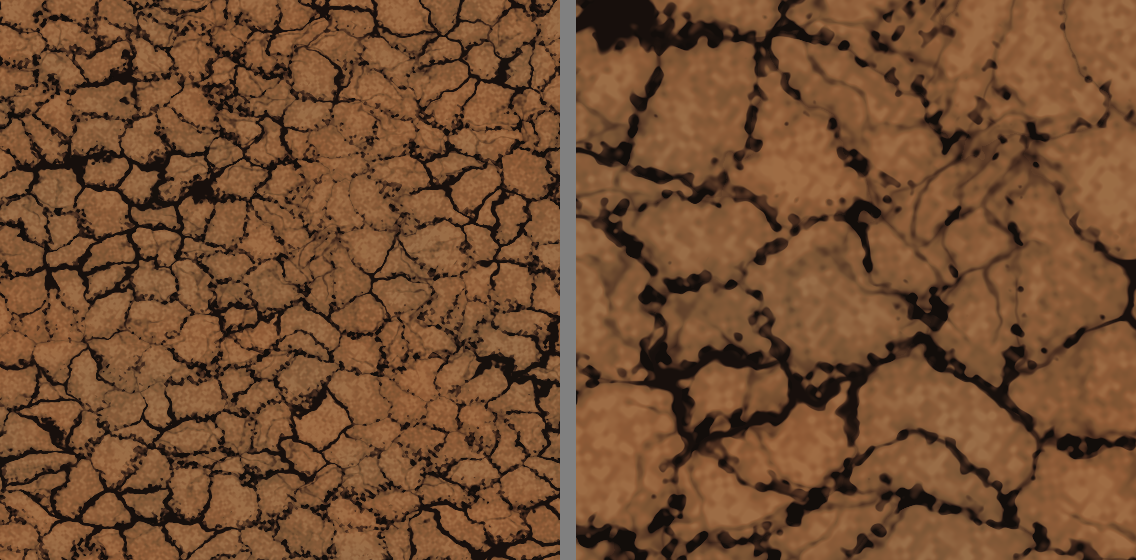
Left, the full canvas; right, a detail of the centre.
Give the GLSL for this texture, as a three.js fragment shader.

```glsl
// Dry cracked earth: rounded brown clods parted by thin cracks of uneven width.
// Warped Voronoi cells give the clods; each has a crisp upper rim and a lower
// side that fades into the gaps through dark, sandy stipple.

#define CLODS vec2(13.5, 15.5)  // cells across and up
#define WARP 0.66               // bending of the clod outlines
#define ROUNDING 0.07           // softening of clod corners
#define CRACK_WIDTH 0.06        // widest crack, in cells
#define UPPER_REACH 0.13        // shading depth at upper rims, in cells
#define LOWER_REACH 0.42        // shading depth at lower sides, in cells
#define GRAIN_SCALE 225.0       // sand grains across the canvas
#define GRAIN_AMOUNT 0.40
#define BASE_TONE 0.75

varying vec2 vUv;

float hash(vec2 p) {
  vec3 q = fract(vec3(p.xyx) * 0.1031);
  q += dot(q, q.yzx + 33.33);
  return fract((q.x + q.y) * q.z);
}

vec2 hash2(vec2 p) {
  return vec2(hash(p), hash(p + 71.7));
}

float noise(vec2 p) {
  vec2 i = floor(p);
  vec2 f = fract(p);
  f = f * f * (3.0 - 2.0 * f);
  float low = mix(hash(i), hash(i + vec2(1.0, 0.0)), f.x);
  float high = mix(hash(i + vec2(0.0, 1.0)), hash(i + vec2(1.0)), f.x);
  return mix(low, high, f.y);
}

vec2 noise2(vec2 p) {
  return vec2(noise(p), noise(p + 37.3)) - 0.5;
}

float smoothMin(float a, float b, float k) {
  float h = max(k - abs(a - b), 0.0) / k;
  return min(a, b) - 0.25 * h * h * k;
}

// x: distance to the cell border, y: height of the nucleus above p, z: cell id
vec3 clodCell(vec2 p) {
  vec2 home = floor(p);
  vec2 nearest = vec2(0.0);
  vec2 nearestCell = home;
  float best = 100.0;
  for (int y = -1; y <= 1; y++) {
    for (int x = -1; x <= 1; x++) {
      vec2 cell = home + vec2(float(x), float(y));
      vec2 toSeed = cell + hash2(cell) - p;
      float d = dot(toSeed, toSeed);
      if (d < best) {
        best = d;
        nearest = toSeed;
        nearestCell = cell;
      }
    }
  }
  float border = 1.0;
  for (int y = -2; y <= 2; y++) {
    for (int x = -2; x <= 2; x++) {
      vec2 cell = nearestCell + vec2(float(x), float(y));
      vec2 toSeed = cell + hash2(cell) - p;
      vec2 across = toSeed - nearest;
      if (dot(across, across) > 0.0001) {
        float d = dot(0.5 * (nearest + toSeed), normalize(across));
        border = smoothMin(border, d, ROUNDING);
      }
    }
  }
  return vec3(max(border, 0.0), nearest.y, hash(nearestCell + 5.5));
}

// Tone 0..1 runs from crack black to sunlit clay
vec3 earthColour(float tone) {
  float t = clamp(tone, 0.0, 1.0) * 5.0;
  vec3 c = mix(vec3(0.07, 0.05, 0.04), vec3(0.26, 0.16, 0.11), clamp(t, 0.0, 1.0));
  c = mix(c, vec3(0.38, 0.25, 0.16), clamp(t - 1.0, 0.0, 1.0));
  c = mix(c, vec3(0.48, 0.33, 0.20), clamp(t - 2.0, 0.0, 1.0));
  c = mix(c, vec3(0.55, 0.36, 0.22), clamp(t - 3.0, 0.0, 1.0));
  return mix(c, vec3(0.61, 0.43, 0.275), clamp(t - 4.0, 0.0, 1.0));
}

void main() {
  // Bent clod outlines
  vec2 p = vUv * CLODS;
  vec2 q = p + WARP * (noise2(p * 1.2) + 0.35 * noise2(p * 3.7) + 0.1 * noise2(p * 11.0));
  vec3 clod = clodCell(q);
  vec2 sand = mat2(0.8, 0.6, -0.6, 0.8) * vUv * GRAIN_SCALE;
  float grain = noise(sand);
  float speck = noise(sand * 0.83 + 150.0);
  float blotch = noise(p * 2.3 + 9.0);

  // Clay surface: pillow shape, blotches and sand
  float tone = BASE_TONE + 0.14 * smoothstep(0.0, 0.35, clod.x);
  tone += GRAIN_AMOUNT * (grain - 0.5) + 0.22 * (blotch - 0.5) + 0.12 * (clod.z - 0.5);

  // Stippled shade, deeper on lower sides and weaker in worn patches
  float wear = smoothstep(0.2, 0.6, 0.7 * noise(p * 0.35 + 3.0) + 0.3 * noise(p * 1.1));
  float lower = smoothstep(-0.1, 0.4, clod.y);
  float reach = mix(UPPER_REACH, LOWER_REACH, lower) * mix(0.7, 1.2, blotch);
  float shade = (1.0 - smoothstep(0.0, reach, clod.x)) * mix(0.5, 1.0, wear);
  float stipple = smoothstep(0.0, 0.25, shade * 0.75 - speck);
  tone -= shade * 0.2 + 0.5 * stipple;

  // Fine creases across the clods
  float crease = clodCell(q * 1.4 + 40.0).x;
  float creased = smoothstep(0.4, 0.7, noise(p * 0.9 + 60.0));
  tone -= 0.38 * creased * (1.0 - smoothstep(0.0, 0.11, crease + 0.05 * (speck - 0.5)));

  // Black cracks, opening and closing along their length
  float opening = smoothstep(0.42, 0.9, noise(p * 0.75 + 21.0)) * mix(0.3, 1.0, wear);
  float width = CRACK_WIDTH * opening + 0.012 * (grain - 0.5);
  float crack = 1.0 - smoothstep(width, width + 0.04, clod.x);
  tone = mix(tone, 0.02, crack * mix(0.3, 1.0, smoothstep(0.0, 0.3, opening)));

  // Slight drift between rusty and ashen clay
  vec3 tint = mix(vec3(1.03, 0.98, 0.95), vec3(0.97, 1.0, 1.03), noise(p * 0.8 + 80.0));
  gl_FragColor = vec4(earthColour(tone) * tint, 1.0);
}
```
